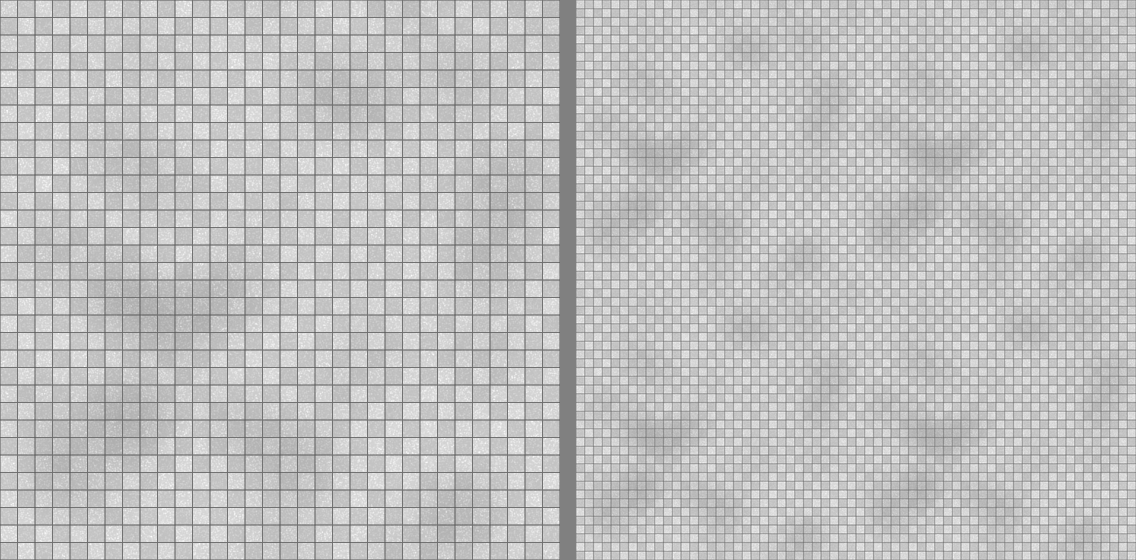
Left, the tile; right, the same tile 2 across and 2 down.
This pattern is drawn by a three.js fragment shader. Its source:

```glsl
varying vec2 vUv;

const float TILES = 32.0;
const float BLOTCH_CELLS = 8.0;
const float GRAIN_CELLS = 384.0;
const float LINE_WIDTH = 0.055;

const vec3 LIGHT_TILE = vec3(0.86);
const vec3 DARK_TILE = vec3(0.78);
const vec3 MAJOR_LINE = vec3(0.34);
const vec3 MINOR_LINE = vec3(0.44);

vec3 hash3(vec2 p) {
  vec3 q = fract(vec3(p.xyx) * vec3(0.1031, 0.1030, 0.0973));
  q += dot(q, q.yxz + 33.33);
  return fract((q.xxy + q.yzz) * q.zyx);
}

// Cellular noise: soft spots of random strength, wrapping every "cells" cells
float softSpots(vec2 uv, float cells) {
  vec2 p = uv * cells;
  vec2 base = floor(p);
  float total = 0.0;
  for (int j = -1; j <= 1; j++) {
    for (int i = -1; i <= 1; i++) {
      vec2 cell = base + vec2(float(i), float(j));
      vec3 rnd = hash3(mod(cell, cells));
      float falloff = 1.0 - smoothstep(0.0, 1.0, length(p - cell - rnd.xy));
      total += falloff * rnd.z * rnd.z;
    }
  }
  return total;
}

// Antialiased coverage of lines centred on whole numbers
float lineCoverage(float x, float width, float pixel) {
  float d = abs(x - floor(x + 0.5));
  return clamp((0.5 * width - d) / pixel + 0.5, 0.0, 1.0);
}

// Every second line is darker
vec3 lineColor(float x) {
  return mix(MAJOR_LINE, MINOR_LINE, mod(floor(x + 0.5), 2.0));
}

void main() {
  vec2 p = vUv * TILES;
  vec2 pixel = max(fwidth(p), vec2(0.0001));
  vec2 tile = mod(floor(p), TILES);

  // Checkerboard with a slight tone shift per tile
  float light = mod(tile.x + tile.y, 2.0);
  vec3 color = mix(DARK_TILE, LIGHT_TILE, light);
  color += 0.025 * (hash3(tile + 71.0).x - 0.5);

  // Cloudy stains and fine grain, stronger on light tiles
  color -= mix(0.06, 0.10, light) * softSpots(vUv, BLOTCH_CELLS);
  color += mix(0.06, 0.09, light) * (softSpots(vUv, GRAIN_CELLS) - 0.31);

  // Grid lines
  float across = lineCoverage(p.y, LINE_WIDTH, pixel.y);
  float down = lineCoverage(p.x, LINE_WIDTH, pixel.x);
  color = mix(color, lineColor(p.y), across);
  color = mix(color, lineColor(p.x), down);

  gl_FragColor = vec4(color, 1.0);
}
```
